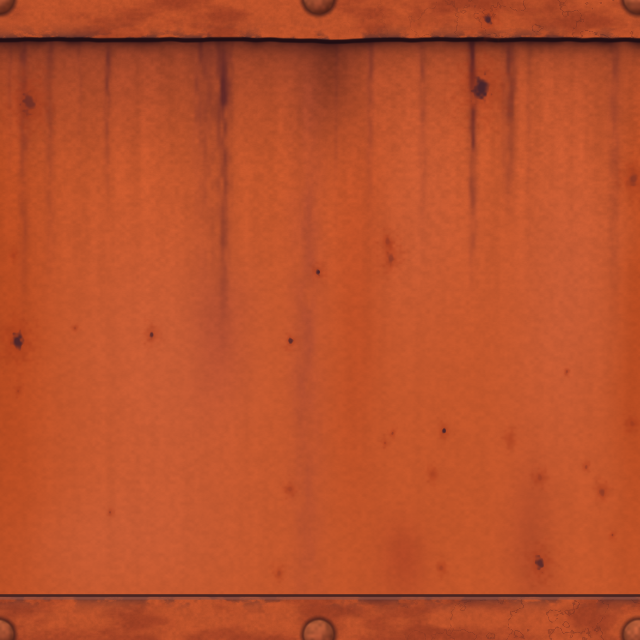
Give the GLSL for this texture, as a WebGL 1 fragment shader.

```glsl
precision highp float;
// Rusty orange painted steel plate between two riveted bands, with grime streaks and pits.
uniform vec2 u_resolution;

float hash(vec2 p) {
  return fract(sin(dot(p, vec2(127.1, 311.7))) * 43758.5453);
}

float noise(vec2 p) {
  vec2 i = floor(p), f = fract(p);
  f = f * f * (3.0 - 2.0 * f);
  return mix(mix(hash(i), hash(i + vec2(1.0, 0.0)), f.x),
             mix(hash(i + vec2(0.0, 1.0)), hash(i + vec2(1.0, 1.0)), f.x), f.y);
}

float fbm(vec2 p) {
  float sum = 0.0, amp = 0.5;
  for (int i = 0; i < 5; i++) {
    sum += amp * noise(p);
    p = p * 2.03 + 17.3;
    amp *= 0.5;
  }
  return sum;
}

float blob(vec2 p, vec2 center, vec2 size) {
  vec2 q = (p - center) / size;
  return exp(-dot(q, q));
}

// Vertical run of grime that fades from the upper band down to "end".
float streak(vec2 p, float x, float width, float end) {
  float d = (p.x - x + 0.005 * (noise(vec2(x * 90.0, p.y * 14.0)) - 0.5)) / width;
  float fade = clamp((p.y - end) / (0.94 - end), 0.0, 1.0);
  return exp(-d * d) * fade * (0.3 + 1.1 * noise(vec2(p.x * 150.0, p.y * 45.0)));
}

// Ragged pit: a dark core inside a wide stain of rust.
void pit(inout vec3 col, vec2 p, vec2 center, float radius, float darkness) {
  vec2 q = (p - center) * vec2(1.2, 0.85);
  float d = length(q) * (0.6 + 0.9 * noise(p * 190.0)) / radius;
  col = mix(col, vec3(0.60, 0.19, 0.09), 0.42 * exp(-d * d * 0.16));
  col = mix(col, vec3(0.25, 0.13, 0.17), darkness * (1.0 - smoothstep(0.3, 1.25, d)));
}

vec3 plate(vec2 p) {
  // Broad tones: dull upper part, pale panels, saturated sides
  vec3 col = vec3(0.765, 0.335, 0.165);
  vec2 w = p + 0.05 * (vec2(fbm(p * 6.0), fbm(p * 6.0 + 9.0)) - 0.5);
  float pale = blob(w, vec2(0.27, 0.42), vec2(0.17, 0.30)) + blob(w, vec2(0.88, 0.55), vec2(0.09, 0.30));
  pale += 0.8 * blob(w, vec2(0.65, 0.66), vec2(0.10, 0.22)) + 0.6 * blob(w, vec2(0.15, 0.14), vec2(0.2, 0.09));
  col = mix(col, vec3(0.785, 0.365, 0.215), min(pale, 1.0) * 0.8);
  float side = blob(w, vec2(0.0, 0.45), vec2(0.07, 0.5)) + blob(w, vec2(1.0, 0.5), vec2(0.035, 0.4));
  col = mix(col, vec3(0.70, 0.27, 0.11), 0.65 * side);
  col = mix(col, vec3(0.72, 0.28, 0.13), 0.5 * blob(w, vec2(0.55, 0.50), vec2(0.04, 0.3)));
  col = mix(col, vec3(0.55, 0.23, 0.155), 0.60 * smoothstep(0.70, 0.96, w.y) * (1.0 - 0.45 * smoothstep(0.5, 0.65, p.x)));
  col = mix(col, vec3(0.46, 0.19, 0.12), 0.65 * blob(w, vec2(0.515, 0.89), vec2(0.035, 0.09)));
  col = mix(col, vec3(0.62, 0.22, 0.13), 0.45 * blob(w, vec2(0.63, 0.13), vec2(0.04, 0.06)));
  col = mix(col, vec3(0.62, 0.25, 0.15), 0.45 * blob(w, vec2(0.83, 0.14), vec2(0.035, 0.13)));
  col = mix(col, vec3(0.64, 0.27, 0.19), 0.45 * blob(w, vec2(0.345, 0.47), vec2(0.04, 0.09)));
  // Weathered seam left of the middle
  col = mix(col, vec3(0.62, 0.27, 0.20), 0.45 * blob(p, vec2(0.48, 0.45), vec2(0.025, 0.5)) * fbm(p * vec2(60.0, 22.0)) * 1.6);
  // Grain
  float upper = smoothstep(0.4, 0.95, p.y);
  col *= 1.0 + (noise(vec2(p.x * 75.0, p.y * 5.0)) - 0.5) * mix(0.03, 0.09, upper);
  col *= 1.0 + (fbm(p * vec2(130.0, 150.0)) - 0.48) * mix(0.10, 0.18, upper);

  // Main streaks
  float grime = streak(p, 0.350, 0.008, 0.42) * 1.2 + streak(p, 0.738, 0.006, 0.53) * 1.3;
  grime += streak(p, 0.797, 0.009, 0.64) * 0.9 + streak(p, 0.169, 0.005, 0.66) * 0.7;
  grime += streak(p, 0.325, 0.020, 0.45) * 0.5 + streak(p, 0.078, 0.007, 0.50) * 0.5;
  grime += streak(p, 0.037, 0.008, 0.45) * 0.6 + streak(p, 0.960, 0.008, 0.45) * 0.5;
  grime += streak(p, 0.579, 0.006, 0.60) * 0.5 + streak(p, 0.660, 0.006, 0.58) * 0.5;
  // Faint thin streaks
  for (int i = 0; i < 8; i++) {
    float k = float(i);
    grime += 0.25 * streak(p, hash(vec2(k, 4.0)), 0.004, 0.55 + 0.3 * hash(vec2(k, 9.0)));
  }
  col = mix(col, vec3(0.34, 0.14, 0.15), min(grime * 0.65, 0.85));

  // Small scattered rust pits
  for (int i = 0; i < 18; i++) {
    float k = float(i);
    vec2 c = vec2(hash(vec2(k, 1.7)), 0.10 + 0.56 * hash(vec2(k, 7.3)));
    pit(col, p, c, 0.002 + 0.003 * hash(vec2(k, 5.1)), 0.25 * hash(vec2(k, 2.9)));
  }
  // Prominent pits
  pit(col, p, vec2(0.752, 0.863), 0.016, 0.9);
  pit(col, p, vec2(0.027, 0.467), 0.011, 0.85);
  pit(col, p, vec2(0.046, 0.840), 0.013, 0.45);
  pit(col, p, vec2(0.498, 0.575), 0.004, 0.9);
  pit(col, p, vec2(0.454, 0.467), 0.004, 0.7);
  pit(col, p, vec2(0.237, 0.477), 0.005, 0.7);
  pit(col, p, vec2(0.694, 0.327), 0.004, 0.9);
  pit(col, p, vec2(0.844, 0.120), 0.008, 0.7);
  pit(col, p, vec2(0.611, 0.598), 0.007, 0.25);
  pit(col, p, vec2(0.990, 0.720), 0.009, 0.3);
  return col;
}

vec3 band(vec2 p, float edgeDist) {
  vec3 col = mix(vec3(0.62, 0.25, 0.14), vec3(0.74, 0.32, 0.165), smoothstep(0.25, 0.6, fbm(p * vec2(14.0, 30.0))));
  col *= 0.92 + 0.16 * fbm(p * 180.0);
  // Flaked paint outlines, mostly on the right
  float flake = 1.0 - smoothstep(0.0, 0.02, abs(fbm(p * 26.0 + 8.0) - 0.5));
  col = mix(col, vec3(0.42, 0.18, 0.13), 0.4 * flake * smoothstep(0.45, 0.85, p.x));
  // Bare metal and soot along the edge
  float worn = smoothstep(0.38, 0.58, fbm(p * vec2(38.0, 60.0) + 5.0));
  return mix(col, vec3(0.25, 0.15, 0.17), 0.9 * worn * exp(-edgeDist * 120.0));
}

void rivet(inout vec3 col, vec2 p, float y) {
  vec2 q = vec2(mod(p.x + 0.252, 0.5) - 0.25, p.y - y);
  float d = length(q) / 0.0235, aa = 1.5 / (0.0235 * u_resolution.y);
  col = mix(col, vec3(0.20, 0.09, 0.09), 0.75 * (1.0 - smoothstep(0.95, 1.4, d)));
  float light = clamp(0.55 + dot(q, vec2(-7.0, 20.0)), 0.0, 1.0);
  vec3 dome = mix(vec3(0.42, 0.17, 0.11), vec3(0.80, 0.41, 0.25), light);
  dome *= (1.08 - 0.32 * d * d) * (0.88 + 0.24 * noise(p * 170.0));
  col = mix(col, dome, 1.0 - smoothstep(1.0 - aa, 1.0 + aa, d));
}

void main() {
  vec2 p = gl_FragCoord.xy / u_resolution;
  float aa = 1.0 / u_resolution.y, bottom = 0.068;
  float top = 0.939 - 0.003 * blob(p, vec2(0.53, p.y), vec2(0.06, 1.0)) + 0.002 * (noise(vec2(p.x * 45.0, 2.0)) - 0.5);

  vec3 col = plate(p);
  // Sooty shadow cast under the upper band
  float below = max(top - p.y, 0.0);
  float soot = 0.7 + 0.6 * noise(vec2(p.x * 35.0, p.y * 20.0));
  col = mix(col, vec3(0.17, 0.07, 0.085), min(soot * exp(-below * 75.0), 0.9));

  col = mix(col, band(p, abs(p.y - top)), smoothstep(top - aa, top + aa, p.y));
  col = mix(col, band(p, abs(p.y - bottom)), 1.0 - smoothstep(bottom - aa, bottom + aa, p.y));
  // Band edges: thick dark lip above, thin dark line and pale rim below
  col = mix(col, vec3(0.12, 0.05, 0.07), 0.93 * (1.0 - smoothstep(0.0015, 0.005, abs(p.y - top + 0.001))));
  col = mix(col, vec3(0.56, 0.32, 0.26), 0.7 * (1.0 - smoothstep(0.001, 0.0035, abs(p.y - 0.0655))));
  col = mix(col, vec3(0.23, 0.12, 0.12), 0.9 * (1.0 - smoothstep(0.001, 0.003, abs(p.y - 0.0695))));

  pit(col, p, vec2(0.763, 0.969), 0.007, 0.85);
  rivet(col, p, 1.002);
  rivet(col, p, 0.008);
  gl_FragColor = vec4(col, 1.0);
}
```
